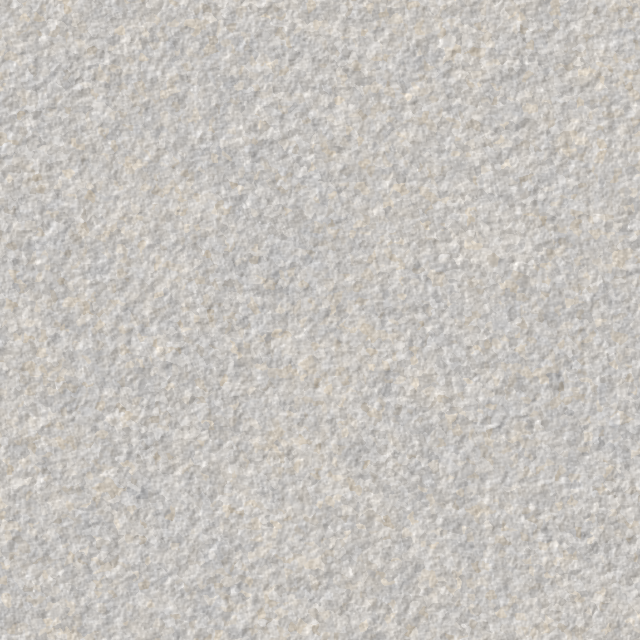
Give the GLSL for this texture, as a Shadertoy shader.

```glsl
// Pale rough stone: crisp mineral grains with cool and faint cream tints,
// a fine relief lit from the upper left, and very faint cloudy patches.
// Grains are smoothed Voronoi cells; the relief is a slope of layered noise.

const vec3  STONE_COLOR   = vec3(0.781, 0.766, 0.746);
const vec3  WARM_SHIFT    = vec3(0.011, 0.000, -0.018);
const vec2  LIGHT_DIR     = vec2(-0.80, 0.60);
const float GRAIN_SCALE   = 92.0;   // grains across the canvas
const float GRAIN_SOFT    = 26.0;   // higher gives crisper grain edges
const float GRAIN_TONE    = 0.100;
const float RELIEF_SCALE  = 78.0;
const float RELIEF_STEP   = 0.0020;
const float RELIEF_TONE   = 0.185;
const float MOTTLE_SCALE  = 34.0;
const float MOTTLE_TONE   = 0.028;
const float PATCH_SCALE   = 5.0;
const float PATCH_TONE    = 0.016;
const float GRIT_SCALE    = 210.0;
const float GRIT_TONE     = 0.070;
const float GLINT_TONE    = 0.060;

float hash(vec2 p) {
    return fract(sin(dot(p, vec2(127.1, 311.7))) * 43758.5453);
}

vec2 hash2(vec2 p) {
    return vec2(hash(p), hash(p + vec2(37.3, 91.7)));
}

float valueNoise(vec2 p) {
    vec2 cell = floor(p);
    vec2 f = fract(p);
    f = f * f * (3.0 - 2.0 * f);
    float low  = mix(hash(cell), hash(cell + vec2(1.0, 0.0)), f.x);
    float high = mix(hash(cell + vec2(0.0, 1.0)), hash(cell + vec2(1.0, 1.0)), f.x);
    return mix(low, high, f.y);
}

// Three rotated octaves, centred on zero
float layeredNoise(vec2 p) {
    float sum = 0.0;
    float amplitude = 1.0;
    for (int i = 0; i < 3; i++) {
        p = mat2(0.8, 0.6, -0.6, 0.8) * p + 17.3;
        sum += amplitude * (valueNoise(p) - 0.5);
        p *= 2.0;
        amplitude *= 0.6;
    }
    return sum;
}

// Blended random pair of the nearest grains: x is tone, y is warmth
vec2 grainField(vec2 p) {
    vec2 cell = floor(p);
    vec2 f = fract(p);
    vec2 total = vec2(0.0);
    float weightSum = 0.0;
    for (int y = -1; y <= 1; y++) {
        for (int x = -1; x <= 1; x++) {
            vec2 neighbour = vec2(float(x), float(y));
            vec2 id = cell + neighbour;
            vec2 toGrain = neighbour + hash2(id) - f;
            float weight = exp(-GRAIN_SOFT * dot(toGrain, toGrain));
            total += weight * hash2(id + 211.0);
            weightSum += weight;
        }
    }
    return total / weightSum - 0.5;
}

// Slope of the surface towards the light
float relief(vec2 uv) {
    vec2 offset = LIGHT_DIR * RELIEF_STEP;
    return layeredNoise((uv - offset) * RELIEF_SCALE)
         - layeredNoise((uv + offset) * RELIEF_SCALE);
}

void mainImage(out vec4 fragColor, in vec2 fragCoord) {
    vec2 uv = fragCoord / iResolution.y;

    // Grains with ragged outlines
    vec2 ragged = vec2(valueNoise(uv * 130.0), valueNoise(uv * 130.0 + 53.0)) - 0.5;
    vec2 grain = grainField(uv * GRAIN_SCALE + 0.9 * ragged);

    // Broad variation and fine grit
    float mottle = layeredNoise(uv * MOTTLE_SCALE + 7.0);
    float cloud = layeredNoise(uv * PATCH_SCALE + 29.0);
    float grit = valueNoise(uv * GRIT_SCALE + 71.0) - 0.5;
    float glint = smoothstep(0.80, 0.98, valueNoise(uv * 170.0 + 113.0));

    float tone = GRAIN_TONE * grain.x
               + RELIEF_TONE * relief(uv)
               + MOTTLE_TONE * mottle
               + PATCH_TONE * cloud
               + GRIT_TONE * grit
               + GLINT_TONE * glint;

    // Mostly cool grey grains with a few cream ones
    float warmth = 0.9 * grain.y + 1.5 * smoothstep(0.25, 0.5, grain.y) - 0.2
                 + 0.7 * mottle + 0.4 * cloud;

    vec3 color = STONE_COLOR + tone + WARM_SHIFT * warmth;
    fragColor = vec4(clamp(color, 0.0, 1.0), 1.0);
}
```
